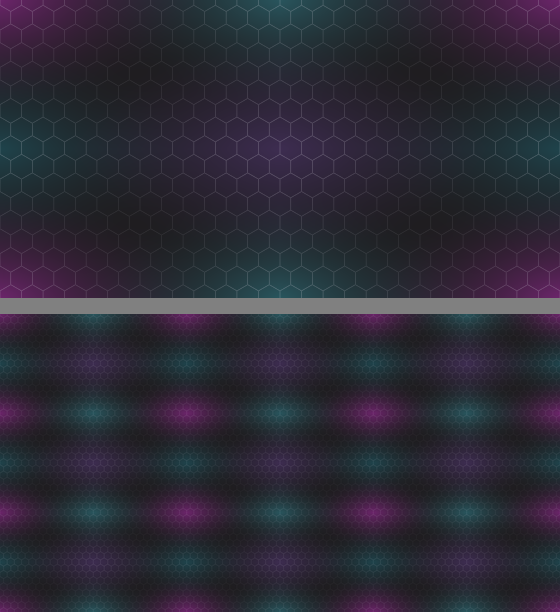
Top: one tile. Bottom: repeated 3 by 3.
This background is drawn by a WebGL 2 fragment shader. Its source:

```glsl
#version 300 es
precision highp float;
// Thin honeycomb outline, 26 cells across and 16 rows down, on a dark ground.
// Magenta, teal and violet glows sit on a wrapping half-tile grid, faintly
// creased along its axes; the outline brightens where the glows do.

uniform vec2 u_resolution;
out vec4 fragColor;

const float ROW = 0.8660254; // row spacing in cell widths

// Glow around a centre, between ellipse and diamond, wrapped at the tile edges.
float glow(vec2 uv, vec2 centre, float falloff) {
    vec2 offset = abs(fract(uv - centre + 0.5) - 0.5);
    float distance = mix(length(offset), offset.x + offset.y, 0.3);
    return pow(max(0.0, 1.0 - distance / 0.4), falloff);
}

// Distance to the nearest edge of a pointy-top hexagon of width 1.
float hexEdge(vec2 p) {
    vec2 evenRow = vec2(fract(p.x) - 0.5, mod(p.y + ROW, 2.0 * ROW) - ROW);
    vec2 oddRow = vec2(fract(p.x + 0.5) - 0.5, mod(p.y, 2.0 * ROW) - ROW);
    vec2 cell = abs(dot(evenRow, evenRow) < dot(oddRow, oddRow) ? evenRow : oddRow);
    return 0.5 - max(cell.x, dot(cell, vec2(0.5, ROW)));
}

void main() {
    vec2 uv = gl_FragCoord.xy / u_resolution;

    // Glows at the corners, edge middles and centre
    float magenta = glow(uv, vec2(0.0), 1.9);
    float tealTop = glow(uv, vec2(0.5, 0.0), 1.9);
    float tealSide = glow(uv, vec2(0.0, 0.5), 1.9);
    float violet = glow(uv, vec2(0.5), 1.4);
    vec3 color = vec3(0.12, 0.114, 0.126);
    color += magenta * vec3(0.30, 0.03, 0.29);
    color += tealTop * vec3(0.04, 0.22, 0.24);
    color += tealSide * vec3(0.0, 0.15, 0.17);
    color += violet * vec3(0.12, 0.06, 0.19);

    // Honeycomb outline, softened by its coverage of one pixel
    vec2 p = vec2(uv.x * 26.0, (uv.y * 16.0 - 0.05) * ROW);
    float pixel = 26.0 / u_resolution.x;
    float halfWidth = 0.014;
    float coverage = clamp((halfWidth + 0.5 * pixel - hexEdge(p)) / pixel,
                           0.0, min(1.0, 2.0 * halfWidth / pixel));
    float light = magenta + tealTop + tealSide + violet;
    float strength = mix(0.12, 0.33, smoothstep(0.0, 0.8, light));
    color = mix(color, vec3(0.82, 0.81, 0.85), coverage * strength);

    fragColor = vec4(color, 1.0);
}
```
